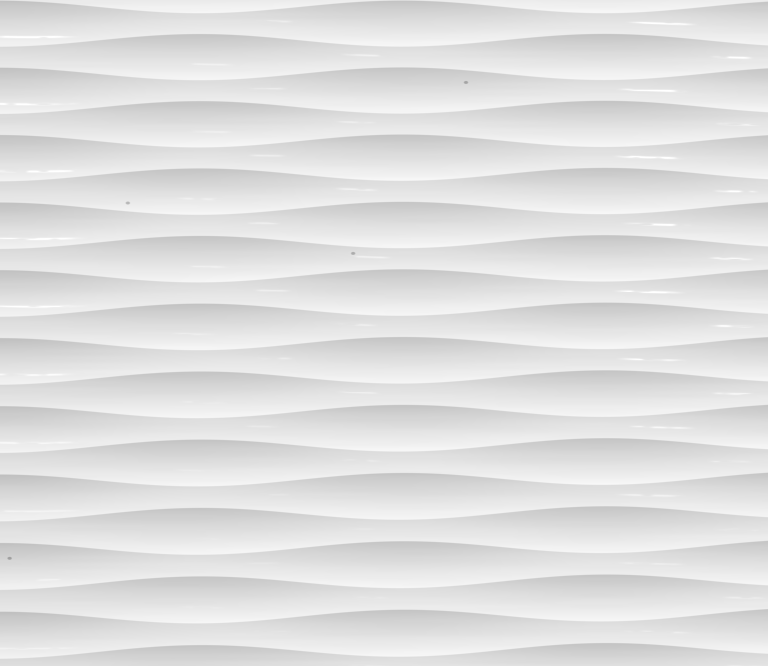
A Shadertoy shader for this texture:

```glsl
// Glossy white wall panel of stacked wavy ridges, shaded dark to light, with thin glints.

const float FIRST_EDGE = 0.1108;      // height of edge 0, measured from the top
const float EDGE_SPACING = 0.0503;
const float SPACING_GROWTH = 0.0000374;
const float WAVE_HEIGHT = 0.0095;
const float WAVE_PERIOD = 0.527;
const float CREST_X = 0.523;
const float TILT = 0.006;             // slant of the lowest edges
const float WIDE_TOP = 0.765, WIDE_BOTTOM = 0.968;
const float NARROW_TOP = 0.862, NARROW_BOTTOM = 0.928;
const float LEFT_SHADE = 0.014;
const float STREAK_STRENGTH = 0.010;
const float GLINT_THICKNESS = 0.0016;
const float GLINT_SLOPE = 0.035;
const float SPECK_CHANCE = 0.004;
const float TAU = 6.2831853;

// Glints: x, depth within the strip, half length, strength.
const int GLINTS_PER_STRIP = 3;
const vec4 EVEN_GLINTS[3] = vec4[3](
    vec4(0.040, 0.80, 0.075, 0.10),
    vec4(0.350, 0.42, 0.028, 0.05),
    vec4(0.855, 0.50, 0.050, 0.13));
const vec4 ODD_GLINTS[3] = vec4[3](
    vec4(0.265, 0.66, 0.035, 0.04),
    vec4(0.472, 0.42, 0.032, 0.06),
    vec4(0.960, 0.52, 0.032, 0.12));

float hash(vec2 p) {
    vec3 q = fract(vec3(p.xyx) * 0.1031);
    q += dot(q, q.yzx + 33.33);
    return fract((q.x + q.y) * q.z);
}

float noise(vec2 p) {
    vec2 i = floor(p), f = fract(p);
    f = f * f * (3.0 - 2.0 * f);
    return mix(mix(hash(i), hash(i + vec2(1, 0)), f.x),
               mix(hash(i + vec2(0, 1)), hash(i + vec2(1, 1)), f.x), f.y);
}

// Swing of an edge; neighbouring edges move in opposition.
float swing(float k, float x) {
    float side = mod(k, 2.0) < 0.5 ? 1.0 : -1.0;
    return side * cos(TAU * (x - CREST_X) / WAVE_PERIOD);
}

float edgeHeight(float k, float x) {
    float level = FIRST_EDGE + k * EDGE_SPACING + k * k * SPACING_GROWTH;
    return level - TILT * level * (x - 0.5) - WAVE_HEIGHT * swing(k, x);
}

// Thin reflections, broken by grain and weaker toward the bottom.
float glints(float k, vec2 p, float top, float strip) {
    bool even = mod(k, 2.0) < 0.5;
    float light = 0.0;
    for (int i = 0; i < GLINTS_PER_STRIP; i++) {
        vec4 g = even ? EVEN_GLINTS[i] : ODD_GLINTS[i];
        float dx = p.x - g.x - 0.02 * (hash(vec2(k + 40.0, float(i))) - 0.5);
        float dy = p.y - top - g.y * strip - GLINT_SLOPE * dx;
        float along = 1.0 - smoothstep(0.4, 1.0, abs(dx) / g.z);
        float across = exp(-dy * dy / (GLINT_THICKNESS * GLINT_THICKNESS));
        float grain = smoothstep(0.1, 0.7, noise(vec2(p.x * 70.0, p.y * 300.0 + k)));
        light += g.w * along * across * grain;
    }
    return light * (1.0 - 0.65 * smoothstep(0.4, 0.85, p.y));
}

// Brightness of the strip below edge k.
float stripShade(float k, vec2 p) {
    float top = edgeHeight(k, p.x);
    float strip = edgeHeight(k + 1.0, p.x) - top;
    float depth = clamp((p.y - top) / strip, 0.0, 1.0);
    float wide = 0.5 + 0.5 * swing(k, p.x);
    float shade = mix(mix(NARROW_TOP, WIDE_TOP, wide),
                      mix(NARROW_BOTTOM, WIDE_BOTTOM, wide), pow(depth, 0.9));
    return shade + glints(k, p, top, strip);
}

void mainImage(out vec4 fragColor, in vec2 fragCoord) {
    vec2 p = fragCoord / iResolution.xy;
    p.y = 1.0 - p.y;
    float pixel = 1.0 / iResolution.y;

    // Lay the nearby strips over one another from top to bottom.
    float nearest = floor((p.y - FIRST_EDGE) / EDGE_SPACING);
    float shade = stripShade(nearest - 2.0, p);
    for (int i = -1; i <= 1; i++) {
        float k = nearest + float(i);
        float cover = smoothstep(-0.8 * pixel, 0.8 * pixel, p.y - edgeHeight(k, p.x));
        shade = mix(shade, stripShade(k, p), cover);
    }

    // Faint horizontal streaks and darker left side.
    shade += STREAK_STRENGTH * (noise(p * vec2(9.0, 190.0)) - 0.5);
    shade -= LEFT_SHADE * (1.0 - smoothstep(0.0, 0.3, p.x));

    // Rare specks of dirt.
    vec2 grid = p * vec2(32.0, 28.0);
    vec2 cell = floor(grid);
    vec2 center = 0.25 + 0.5 * vec2(hash(cell + 7.0), hash(cell + 19.0));
    float speck = 1.0 - smoothstep(0.03, 0.09, length((grid - cell - center) * vec2(0.7, 1.0)));
    shade -= 0.2 * speck * step(hash(cell + 3.0), SPECK_CHANCE);

    fragColor = vec4(vec3(clamp(shade, 0.0, 1.0)), 1.0);
}
```
